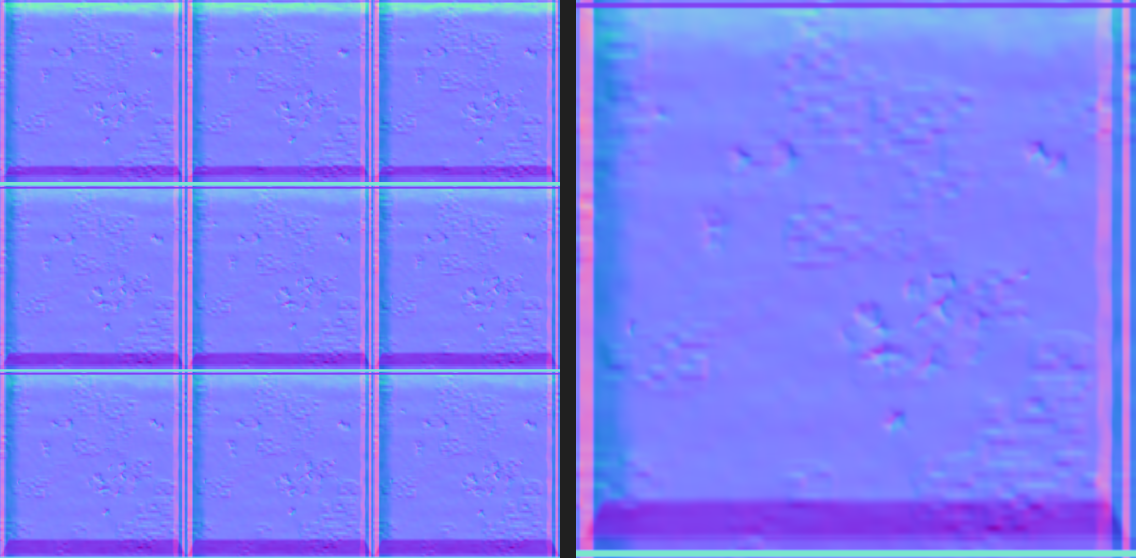
Left, the full canvas; right, a detail of the centre.
A Shadertoy shader for this texture map:

```glsl
// Tangent-space normal map of a 3 by 3 grid of worn, bevelled square tiles.
// Bevels and grooves are soft bands of tilt; pits and grain come from the
// gradient of a noise height field. The summed tilt is encoded as colour.

float hash(vec2 p) {
    vec3 q = fract(p.xyx * 0.1031);
    q += dot(q, q.yzx + 33.33);
    return fract((q.x + q.y) * q.z);
}

float noise(vec2 p) {
    vec2 i = floor(p), f = fract(p);
    f = f * f * f * (f * (f * 6.0 - 15.0) + 10.0);
    return mix(mix(hash(i), hash(i + vec2(1, 0)), f.x),
               mix(hash(i + vec2(0, 1)), hash(i + vec2(1, 1)), f.x), f.y);
}

// 1 between a and b, with edges softened by s
float band(float x, float a, float b, float s) {
    return smoothstep(a - s, a + s, x) * (1.0 - smoothstep(b - s, b + s, x));
}

// Surface height: gentle grain, patchy scratches and scattered pits
float relief(vec2 p, vec2 cell) {
    vec2 drift = cell * 0.17;
    float patches = smoothstep(0.45, 0.8, noise(p * 9.0 + 4.0 + drift));
    float h = 0.0032 * noise(p * vec2(11.0, 16.0) + drift);
    h += 0.0009 * noise(p * 34.0 + 7.0 + drift);
    h += 0.0034 * patches * noise(p * vec2(40.0, 52.0) + drift);

    vec2 warped = p + 0.016 * (vec2(noise(p * 45.0), noise(p * 45.0 + 19.0)) - 0.5);
    for (int i = 0; i < 26; i++) {
        float k = float(i);
        vec2 r = vec2(hash(vec2(k, 3.0)), hash(vec2(k, 8.0)));
        // The first pits gather in one worn spot, the rest spread out
        vec2 centre = i < 11 ? vec2(0.59, 0.57) + (r - 0.5) * vec2(0.24, 0.17)
                             : vec2(0.08, 0.2) + r * vec2(0.82, 0.65);
        centre += 0.012 * (hash(cell + k) - 0.5);
        float radius = mix(0.009, 0.021, hash(vec2(k, 14.0)));
        vec2 d = (warped - centre) / radius;
        h -= radius * mix(0.12, 0.34, hash(vec2(k, 21.0))) * exp(-dot(d, d));
    }
    return h;
}

void mainImage(out vec4 fragColor, in vec2 fragCoord) {
    // Tile coordinates, with y running down from the top
    vec2 uv = fragCoord / iResolution.xy;
    vec2 grid = 3.0 * vec2(uv.x, 1.0 - uv.y);
    vec2 cell = floor(grid), p = fract(grid);
    float row = cell.y;
    float soft = max(0.003, 1.5 / iResolution.y);
    float isTop = 1.0 - step(0.5, row);
    float isLeft = 1.0 - step(0.5, cell.x);

    // Tilt of the worn face
    float e = 0.004;
    float h = relief(p, cell);
    vec2 tilt = vec2(h - relief(p + vec2(e, 0), cell),
                     relief(p + vec2(0, e), cell) - h) / e;
    tilt.y += 0.05 * (1.0 - smoothstep(0.1, 0.4, p.y));

    // Uneven wear along the edges
    float wearX = 0.65 + 0.7 * noise(p * vec2(60.0, 22.0) + cell * 3.0);
    float wearY = 0.65 + 0.7 * noise(p * vec2(22.0, 60.0) + cell * 5.0);
    float ragged = 0.02 * (noise(p * 24.0 + cell) - 0.5);

    // Lower and upper bevels, mitred at the corners
    float side = min(p.x, 1.0 - p.x);
    float mitre = smoothstep(-0.01, 0.012, side - 0.45 * (1.0 - p.y));
    float lower = band(p.y, 0.893 + 0.004 * row, 0.945 + 0.018 * row, 0.012) * mitre;
    float foot = band(p.y, 0.945 + 0.018 * row, 0.978 + 0.007 * row, soft);
    float upper = smoothstep(0.005, 0.02, p.y)
                * (1.0 - smoothstep(0.03, 0.115, p.y + ragged))
                * smoothstep(0.005, 0.04, side);

    // Left and right bevels
    float lip = band(p.x, 0.007 - 0.004 * isLeft, 0.031 - 0.009 * isLeft, soft);
    float leftFade = smoothstep(0.024, 0.038, p.x)
                   * (1.0 - smoothstep(0.045, 0.12, p.x + ragged));
    float rightRim = band(p.x + 0.4 * ragged, 0.93, 0.955, 0.008);
    float rightDip = band(p.x, 0.957, 0.974, soft);
    float seam = band(p.x, 0.977, 0.988, soft);
    float seamEnd = smoothstep(0.988, 0.994, p.x);

    vec2 edge = vec2(0.0);
    edge.x += (0.72 - 0.12 * isLeft) * lip * mix(1.0, wearX, 0.3);
    edge.x -= 0.56 * leftFade * mix(1.0, wearX, 0.4) * (1.0 - 0.75 * lower);
    edge.x += 0.42 * rightRim * wearX - 0.42 * rightDip * wearX;
    edge.x += 0.68 * seam - 0.45 * seamEnd;
    edge.y -= 0.53 * lower * mix(1.0, wearY, 0.25) + 0.18 * foot;
    edge.y += mix(0.36, 0.74, isTop) * upper * mix(1.0, wearY, 0.5);
    tilt += edge;

    // Horizontal grooves run across everything else
    float shade = band(p.y, 0.005, 0.014, soft) * (1.0 - 0.8 * isTop);
    float gleam = band(p.y, 0.979 + 0.007 * row, 0.998, soft);
    tilt = mix(tilt, vec2(0.0, -0.55), shade * 0.9);
    tilt = mix(tilt, vec2(-0.04, 0.8), gleam);

    // Keep the tilt inside the unit disc and encode the normal
    tilt *= min(1.0, 0.88 / max(length(tilt), 0.001));
    vec3 normal = vec3(tilt, sqrt(1.0 - dot(tilt, tilt)));
    fragColor = vec4(0.5 + 0.5 * normal, 1.0);
}
```
